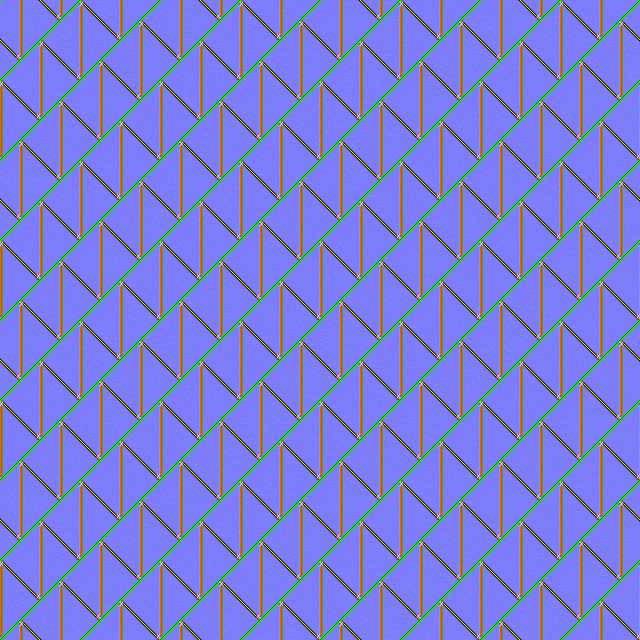
Reproduce this texture map procedurally as a Shadertoy shader.

```glsl
#define REPEATS 16.0        // columns across the canvas, must be even
#define GRAIN_CELLS 240.0   // cells of surface grain across the canvas
#define GRAIN_AMOUNT 0.04
#define RIM_OFFSET 0.15     // faint embossed rim beside each slanted ridge
#define RIM_AMOUNT 0.02
#define KNOT_RADIUS 0.06
#define SOFTNESS 0.55       // edge blur as a share of one sample
#define FLAT vec3(0.49, 0.49, 0.98)
#define OLIVE vec3(0.42, 0.52, 0.03)
#define GREEN vec3(0.19, 0.81, 0.23)
#define INK vec3(0.06, 0.05, 0.07)

vec2 hash2(vec2 cell) {
    vec2 h = vec2(dot(cell, vec2(127.1, 311.7)), dot(cell, vec2(269.5, 183.3)));
    return fract(sin(h) * 43758.5);
}

// Offset to the nearest feature point of a wrapping cellular noise
vec2 cellOffset(vec2 p, float period) {
    vec2 cell = floor(p), local = fract(p), nearest = vec2(2.0);
    for (int y = -1; y <= 1; y++)
    for (int x = -1; x <= 1; x++) {
        vec2 neighbour = vec2(x, y);
        vec2 d = neighbour + hash2(mod(cell + neighbour, period)) - local;
        if (dot(d, d) < dot(nearest, nearest)) nearest = d;
    }
    return nearest;
}

// Share of the filter width, centred at s, that lies between lo and hi
float coverage(float s, float lo, float hi, float width) {
    return clamp((min(s + 0.5 * width, hi) - max(s - 0.5 * width, lo)) / width, 0.0, 1.0);
}

// Ridge of three stripes between the four edges, across signed distance s
vec3 ridge(vec3 under, float s, vec4 edges, float width,
           vec3 before, vec3 middle, vec3 after) {
    float a = coverage(s, edges.x, edges.y, width);
    float b = coverage(s, edges.y, edges.z, width);
    float c = coverage(s, edges.z, edges.w, width);
    return under * max(1.0 - a - b - c, 0.0) + before * a + middle * b + after * c;
}

float rim(float s) {
    float t = (abs(s) - RIM_OFFSET) / 0.016;
    return exp(-t * t);
}

void mainImage(out vec4 fragColor, in vec2 fragCoord) {
    vec2 uv = fragCoord / iResolution.xy;
    vec2 p = uv * REPEATS;
    float width = SOFTNESS * REPEATS / iResolution.y;

    // Diagonal bands, every other one shifted by half a column
    float across = p.x - p.y;
    float band = floor(across * 0.5);
    float depth = across - 2.0 * band;
    float column = p.x - 0.5 * (1.0 - mod(band, 2.0));

    // Signed distances to the three families of ridges
    float upright = column - round(column);
    float rising = (across - 2.0 * round(across * 0.5)) * 0.7071;
    float slant = column - 0.5 * depth;
    float falling = (slant - round(slant)) * 1.4142;

    // Flat faces with grain and faint rims
    vec2 grain = cellOffset(uv * GRAIN_CELLS, GRAIN_CELLS);
    vec3 color = FLAT;
    color.xy += GRAIN_AMOUNT * grain;
    color.xy += RIM_AMOUNT * rim(falling);

    // Ridges inside the bands
    vec4 thinEdges = vec4(-0.033, -0.011, 0.011, 0.033);
    color = ridge(color, falling, thinEdges, width,
                  INK, vec3(0.93, 0.96, 0.21), INK);
    color = ridge(color, upright, vec4(-0.0313, 0.0, 0.0313, 0.0625), width,
                  vec3(0.18, 0.78, 0.70), vec3(0.80, 0.43, 0.04), OLIVE);

    // Speckled knots where ridges meet, mirrored at both ends
    float end = depth < 1.0 ? 1.0 : -1.0;
    float inset = min(depth, 2.0 - depth);
    vec2 knot = vec2(end * upright, inset - end * upright) - vec2(0.03, 0.09);
    float speckle = 0.5 + 0.5 * sin(knot.x * 75.0 + 1.0) * sin(knot.y * 75.0 + 1.0);
    vec3 knotColor = mix(vec3(0.45, 0.18, 0.50), vec3(0.98, 0.85, 0.95),
                         smoothstep(0.2, 0.7, speckle));
    float knotMask = 1.0 - smoothstep(-width, width, length(knot) - KNOT_RADIUS);
    color = mix(color, knotColor, knotMask);

    // Long ridges between the bands
    color = ridge(color, rising, thinEdges, width,
                  GREEN, vec3(0.84, 0.11, 0.09), GREEN);

    fragColor = vec4(clamp(color, 0.0, 1.0), 1.0);
}
```
